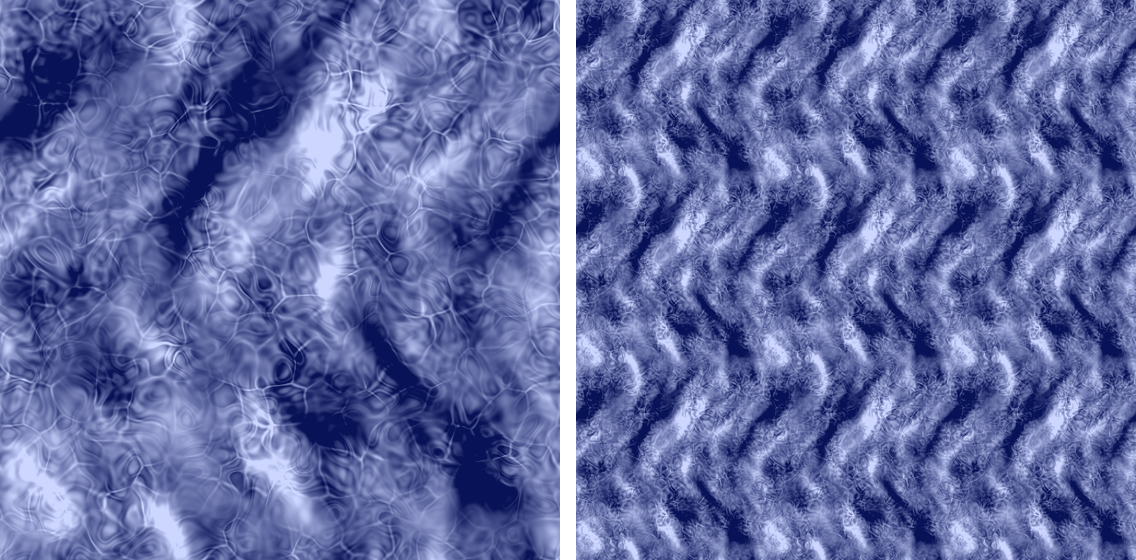
Left, the tile; right, the same tile 3 across and 3 down.
This texture is drawn by a WebGL 2 fragment shader. Its source:

```glsl
#version 300 es
precision highp float;
// Draws a seamless blue marbled surface: rippled pebbly cells over bent light and dark streaks.
uniform vec2 u_resolution;
out vec4 fragColor;

const float TAU = 6.28319;

vec2 hash2(vec2 cell, vec2 period, float seed) {
    vec2 c = mod(cell, period) + seed;
    vec3 q = fract(c.xyx * vec3(0.1031, 0.1030, 0.0973));
    q += dot(q, q.yzx + 33.33);
    return fract((q.xx + q.yz) * q.zy);
}

float slope(vec2 cell, vec2 offset, vec2 period, float seed) {
    float angle = TAU * hash2(cell, period, seed).x;
    return dot(vec2(cos(angle), sin(angle)), offset);
}

// Wrapping gradient noise, about -0.7 to 0.7
float noise(vec2 uv, vec2 period, float seed) {
    vec2 p = uv * period;
    vec2 i = floor(p);
    vec2 f = p - i;
    vec2 w = f * f * f * (f * (f * 6.0 - 15.0) + 10.0);
    vec2 x = vec2(1.0, 0.0);
    float low = mix(slope(i, f, period, seed), slope(i + x, f - x, period, seed), w.x);
    float high = mix(slope(i + x.yx, f - x.yx, period, seed),
                     slope(i + 1.0, f - 1.0, period, seed), w.x);
    return mix(low, high, w.y);
}

// Wrapping cellular noise: zero on cell borders, rising towards the centres
float cellBorder(vec2 uv, float count, float seed) {
    vec2 p = uv * count;
    vec2 i = floor(p);
    float nearest = 9.0;
    float second = 9.0;
    for (int y = -1; y <= 1; y++) {
        for (int x = -1; x <= 1; x++) {
            vec2 cell = i + vec2(x, y);
            float d = distance(p, cell + 0.1 + 0.8 * hash2(cell, vec2(count), seed));
            second = min(second, max(nearest, d));
            nearest = min(nearest, d);
        }
    }
    return second - nearest;
}

float bump(float x, float width) {
    return exp(-x * x / (width * width));
}

// Bright thin border with dark flanks
float outline(float border, float width) {
    return bump(border, width) - bump(border - 2.4 * width, 1.3 * width);
}

vec2 warp(vec2 uv, float count, float amount, float seed) {
    vec2 period = vec2(count);
    return uv + amount * vec2(noise(uv, period, seed), noise(uv, period, seed + 17.0));
}

// Steep streaks that lean one way above the middle and the other way below
float streaks(vec2 uv) {
    vec2 bent = uv - vec2(0.09 * cos(TAU * uv.y), 0.0);
    bent = warp(bent, 8.0, 0.04, 3.0);
    float s = noise(bent, vec2(7.0, 2.0), 11.0)
            + 0.70 * noise(bent, vec2(11.0, 4.0), 29.0)
            + 0.60 * noise(bent, vec2(18.0, 11.0), 43.0);
    return s * (0.75 + 0.8 * abs(s));
}

// Curled ripples, nested loops and fine outlines
float relief(vec2 uv) {
    vec2 p = warp(uv, 11.0, 0.022, 51.0);
    float border = cellBorder(warp(p, 24.0, 0.012, 67.0), 16.0, 5.0);
    float curl = noise(p, vec2(23.0), 71.0);
    float fold = noise(p, vec2(31.0), 97.0);
    float strength = clamp(0.85 + 1.1 * noise(uv, vec2(7.0), 13.0), 0.3, 1.4);
    float fade = clamp(0.6 + 1.6 * noise(uv, vec2(18.0), 19.0), 0.1, 1.3);

    float loops = 0.050 * cos(12.0 * border + 3.0 * fold);
    float ripples = 0.060 * sin(12.0 * curl + 2.0 * border) + 0.065 * sin(8.0 * fold);
    float lines = 0.10 * outline(border, 0.05);
    float rings = 0.08 * outline(abs(abs(curl) - 0.2), 0.04);
    return strength * (loops + ripples + fade * (lines + rings));
}

// Navy through slate blue to pale lavender
vec3 palette(float tone) {
    float t = clamp(tone, 0.03, 0.80);
    return min(vec3(t, t + 0.04, 0.87 * t + 0.31), 1.0);
}

void main() {
    vec2 uv = gl_FragCoord.xy / u_resolution;
    float tone = 0.385 + 0.50 * streaks(uv) + relief(uv);
    fragColor = vec4(palette(tone), 1.0);
}
```
